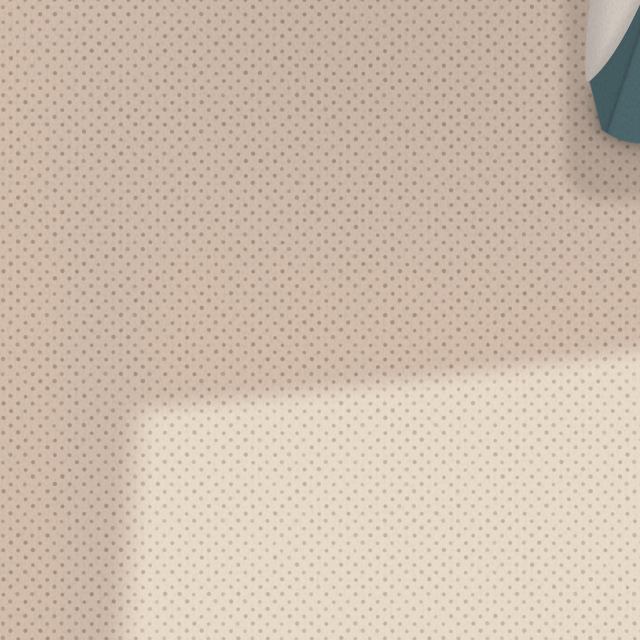
A WebGL 1 fragment shader for this pattern:

```glsl
precision highp float;
// Beige woven fabric printed with a staggered grid of small soft dots.
// Two dot lattices offset by half a cell lie over a cellular-noise weave;
// soft masks add a sunlit patch, and curves cut a draped cloth in the corner.
uniform vec2 u_resolution;

#define REPEATS 43.6
#define DOT_RADIUS 0.135
#define DOT_SOFTNESS 0.055
#define DOT_JITTER 0.035
#define LATTICE_ORIGIN vec2(0.349, 0.530)
#define WEAVE_SCALE vec2(260.0, 150.0)
#define WEAVE_STRENGTH 0.055
#define SHADE_COLOR vec3(0.815, 0.735, 0.672)
#define LIT_COLOR vec3(0.900, 0.850, 0.785)
#define DOT_TINT vec3(0.810, 0.780, 0.755)
#define TEAL_COLOR vec3(0.280, 0.375, 0.395)
#define FLAP_COLOR vec3(0.780, 0.745, 0.715)

vec2 hash2(vec2 cell) {
  vec2 q = vec2(dot(cell, vec2(127.1, 311.7)), dot(cell, vec2(269.5, 183.3)));
  return fract(sin(q) * 43758.5);
}

// Distance to the nearest scattered point.
float cellular(vec2 p) {
  vec2 cell = floor(p);
  float nearest = 2.0;
  for (int j = -1; j <= 1; j++) {
    for (int i = -1; i <= 1; i++) {
      vec2 neighbour = cell + vec2(float(i), float(j));
      nearest = min(nearest, distance(p, neighbour + hash2(neighbour)));
    }
  }
  return nearest;
}

// One square lattice of dots, slightly uneven in place, size and ink.
float dotLattice(vec2 p, float seed, float pixel) {
  vec2 rnd = hash2(floor(p) + seed);
  vec2 offset = fract(p) - 0.5 - (rnd - 0.5) * 2.0 * DOT_JITTER;
  float radius = DOT_RADIUS * mix(0.88, 1.10, rnd.y);
  float blur = max(DOT_SOFTNESS, pixel * 0.7);
  float ink = 1.0 - smoothstep(radius - blur, radius + blur, length(offset));
  return ink * mix(0.75, 1.1, rnd.x);
}

// Sunlit patch with a slanted, softly blurred border.
float sunlight(vec2 p) {
  float topEdge = 0.342 + 0.083 * p.x + 0.028 * p.x * p.x;
  float sideEdge = 0.192 + 0.07 * p.y;
  float below = smoothstep(-0.022, 0.026, topEdge - p.y);
  float beside = smoothstep(-0.035, 0.035, p.x - sideEdge);
  return below * beside;
}

float roundedBox(vec2 p, vec2 halfSize, float radius) {
  vec2 q = abs(p) - halfSize + radius;
  return length(max(q, 0.0)) + min(max(q.x, q.y), 0.0) - radius;
}

float cover(float inside, float pixel) {
  return smoothstep(-pixel, pixel, inside);
}

void main() {
  vec2 p = gl_FragCoord.xy / u_resolution;
  float pixel = 1.0 / min(u_resolution.x, u_resolution.y);

  // Ground: shade deepens towards the upper middle and right.
  float lit = sunlight(p);
  float depth = smoothstep(0.45, 1.0, p.y) * smoothstep(-0.1, 0.6, p.x);
  float band = 1.0 - smoothstep(0.0, 0.12, abs(p.x - 0.17));
  vec3 shade = SHADE_COLOR * (1.0 - 0.045 * depth);
  shade *= 1.0 - 0.025 * band * (1.0 - p.y);
  vec3 color = mix(shade, LIT_COLOR, lit);

  // Weave: elongated grains and faint vertical ribs.
  float grain = cellular(p * WEAVE_SCALE) - 0.5;
  float ribs = sin(p.x * 520.0 + 1.5 * sin(p.y * 31.0)) * sin(p.x * 91.0);
  float weave = grain * WEAVE_STRENGTH + ribs * 0.006;
  color *= 1.0 - weave * mix(1.0, 0.7, lit);

  // Printed dots.
  vec2 lattice = (p - LATTICE_ORIGIN) * REPEATS + 0.5;
  float dots = max(dotLattice(lattice, 0.0, pixel * REPEATS),
                   dotLattice(lattice + 0.5, 57.0, pixel * REPEATS));
  color *= mix(vec3(1.0), DOT_TINT + 0.05 * lit, dots);

  // Outlines of the hanging cloth, positive inside.
  float fromTip = max(p.x - 0.921, 0.0);
  float hem = p.y - (0.873 + 0.85 * fromTip + 8.5 * fromTip * fromTip);
  float flapSide = p.x - 0.915 - 0.7 * (p.y - 0.9) * (p.y - 0.9);
  float tealSide = p.x - 0.921 - 0.253 * (0.873 - p.y);
  float tealBase = p.y - 0.776 - 6.0 * (1.0 - p.x) * (1.0 - p.x);
  float flap = min(hem, flapSide);
  float teal = min(min(tealSide, tealBase), 0.004 - hem);

  // Broad shadow, then a darker contact shadow along the cloth.
  float shadow = roundedBox(p - vec2(1.08, 0.89), vec2(0.20, 0.205), 0.06);
  color *= 1.0 - 0.12 * (1.0 - smoothstep(-0.022, 0.018, shadow));
  float contact = max(-min(tealSide, tealBase), 0.0);
  float lower = 1.0 - smoothstep(0.82, 0.9, p.y);
  color *= 1.0 - 0.27 * exp(-contact * 75.0) * lower;

  // Teal cloth with a pressed fold, and the pale flap above it.
  float fold = p.x - 0.947 - 0.33 * (p.y - 0.79);
  vec3 tealCloth = TEAL_COLOR * (0.95 + 0.10 * smoothstep(-0.003, 0.003, fold));
  tealCloth *= 1.0 - 0.18 * exp(-abs(fold) * 400.0) - grain * 0.08;
  vec3 flapCloth = FLAP_COLOR * (0.91 + 0.12 * smoothstep(0.0, 0.045, flap));
  color = mix(color, tealCloth, cover(teal, pixel));
  color = mix(color, flapCloth * (1.0 - grain * 0.05), cover(flap, pixel));

  gl_FragColor = vec4(color, 1.0);
}
```
